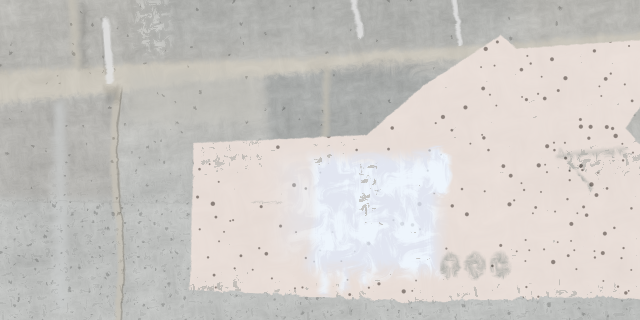
Give the GLSL for this texture, as a WebGL 2 fragment shader.

```glsl
#version 300 es
precision highp float;
uniform vec2 u_resolution;
out vec4 fragColor;

vec2 hash2(vec2 p) {
  vec3 q = fract(p.xyx * vec3(0.1031, 0.103, 0.0973));
  q += dot(q, q.yzx + 33.33);
  return fract((q.xx + q.yz) * q.zy);
}

// Layered, warped sines
float mottle(vec2 p) {
  float sum = 0.0, amp = 0.6;
  for (int i = 0; i < 6; i++) {
    p = mat2(0.8, 0.6, -0.6, 0.8) * p * 1.65 + 1.7;
    p += 0.7 * sin(p.yx * 1.3 + float(i));
    sum += amp * sin(p.x) * sin(p.y);
    amp *= 0.68;
  }
  return sum;
}

// Cellular dots of random radius
float specks(vec2 p, float scale, float density) {
  p *= scale;
  float aa = scale / u_resolution.y, ink = 0.0;
  for (int j = -1; j <= 1; j++)
    for (int i = -1; i <= 1; i++) {
      vec2 id = floor(p) + vec2(i, j), h = hash2(id);
      float r = mix(0.06, 0.2, h.y * h.y);
      float dotMask = 1.0 - smoothstep(r - aa * 0.5, r + aa, length(p - id - h));
      ink = max(ink, step(hash2(id + 71.0).x, density) * dotMask);
    }
  return ink;
}

float box(vec2 p, vec2 lo, vec2 hi, float soft) {
  vec2 d = abs(p - 0.5 * (lo + hi)) - 0.5 * (hi - lo);
  return 1.0 - smoothstep(-soft, soft, length(max(d, 0.0)) + min(max(d.x, d.y), 0.0));
}

float segment(vec2 p, vec2 a, vec2 b) {
  vec2 ab = b - a;
  return length(p - a - ab * clamp(dot(p - a, ab) / dot(ab, ab), 0.0, 1.0));
}

float stroke(vec2 p, vec2 a, vec2 b, float width, float soft) {
  return 1.0 - smoothstep(width - soft, width + soft, segment(p, a, b));
}

// Signed distance to the painted patch
float patchDistance(vec2 p) {
  const int N = 12;
  vec2 v[N] = vec2[N](vec2(0.605, 0.553), vec2(1.146, 0.578), vec2(1.32, 0.73), vec2(1.565, 0.89),
    vec2(1.615, 0.848), vec2(2.05, 0.878), vec2(2.05, 0.74), vec2(1.955, 0.6), vec2(2.05, 0.49),
    vec2(2.05, 0.075), vec2(1.3, 0.058), vec2(0.594, 0.095));
  float d = 9.0, side = 1.0;
  for (int i = 0; i < N; i++) {
    vec2 a = v[i], b = v[(i + 1) % N];
    d = min(d, segment(p, a, b));
    if ((a.y > p.y) != (b.y > p.y) && p.x < a.x + (b.x - a.x) * (p.y - a.y) / (b.y - a.y)) side = -side;
  }
  return d * side;
}

void main() {
  vec2 p = gl_FragCoord.xy / u_resolution * vec2(2, 1);
  float broad = mottle(p * 5.0), medium = mottle(p * 19.0 + 4.0), fine = mottle(p * 62.0 + 9.0);
  vec2 q = p + 0.006 * vec2(medium, fine), s = p + 0.02 * vec2(broad, medium);

  // Concrete tones
  vec3 wall = mix(vec3(0.745, 0.752, 0.745), vec3(0.725, 0.722, 0.705), smoothstep(0.3, 0.8, p.y));
  wall = mix(wall, vec3(0.69, 0.695, 0.685), 0.8 * box(q, vec2(0.46, 0.85), vec2(1.62, 1.1), 0.07));
  wall = mix(wall, vec3(0.7, 0.695, 0.68), 0.85 * box(q, vec2(-0.1, 0.38), vec2(0.37, 0.675), 0.025));
  wall = mix(wall, vec3(0.655, 0.665, 0.66), 0.9 * box(s, vec2(0.84, 0.5), vec2(1.55, 0.775), 0.02));
  wall += 0.025 * (broad + medium) + 0.02 * fine;

  // Pale ledge, streaks and crack
  float ledge = abs(q.y - 0.725 - 0.078 * p.x + 0.008 * broad);
  float ledgeWidth = mix(0.045, 0.016, smoothstep(0.0, 1.3, p.x));
  ledge = 1.0 - smoothstep(ledgeWidth - 0.012, ledgeWidth + 0.014, ledge);
  wall = mix(wall, vec3(0.81, 0.79, 0.745) + 0.02 * medium, 0.85 * ledge);
  wall = mix(wall, vec3(0.77, 0.765, 0.74), 0.6 * box(s, vec2(0.4, 0.62), vec2(0.82, 0.77), 0.03));
  wall = mix(wall, vec3(0.8, 0.81, 0.81), 0.65 * stroke(q, vec2(0.185, 0.66), vec2(0.19, 0.05), 0.02, 0.02));
  float beige = max(stroke(q, vec2(1.02, 0.78), vec2(1.015, 0.56), 0.01, 0.012),
    stroke(q, vec2(0.225, 1), vec2(0.24, 0.8), 0.012, 0.016));
  wall = mix(wall, vec3(0.78, 0.76, 0.71), 0.65 * beige);
  wall -= 0.07 * stroke(q, vec2(0.26, 0.98), vec2(0.26, 0.79), 0.01, 0.015);
  float crack = p.x - 0.368 - 0.012 * sin(p.y * 9.0) - 0.004 * medium;
  float below = 1.0 - smoothstep(0.7, 0.74, p.y);
  wall = mix(wall, vec3(0.785, 0.765, 0.72), 0.75 * below * (1.0 - smoothstep(0.004, 0.018, abs(crack))));
  wall -= 0.13 * below * (1.0 - smoothstep(0.0, 0.005, abs(crack - 0.009)));
  wall -= 0.05 * stroke(q, vec2(0, 0.372), vec2(0.6, 0.365), 0.001, 0.004);
  wall -= 0.09 * box(q, vec2(0.33, 0.68), vec2(0.375, 0.73), 0.012);

  // Pits, denser toward the ground
  float low = 1.0 - smoothstep(0.2, 0.7, p.y);
  wall -= 0.13 * specks(q, 42.0, 0.06 + 0.22 * low) + 0.055 * low * smoothstep(0.4, 0.7, fine);
  wall += 0.07 * box(s, vec2(0.42, 0.84), vec2(0.52, 1), 0.03) * smoothstep(0.0, 0.4, fine);

  // White runs
  float run = max(stroke(q, vec2(0.333, 0.93), vec2(0.345, 0.75), 0.012, 0.006),
    max(stroke(q, vec2(1.105, 1), vec2(1.125, 0.89), 0.008, 0.006),
        stroke(q, vec2(1.42, 1), vec2(1.436, 0.86), 0.007, 0.005)));
  wall -= 0.12 * stroke(q, vec2(0.322, 0.94), vec2(0.33, 0.77), 0.003, 0.006);
  wall = mix(wall, vec3(0.89), 0.85 * run);

  // Worn places in the paint
  float worn = 0.65 * box(p, vec2(0.6, 0.46), vec2(0.82, 0.57), 0.06);
  worn = max(worn, 0.75 * box(p, vec2(0.56, 0.04), vec2(0.78, 0.15), 0.05));
  worn = max(worn, 0.55 * box(p, vec2(0.75, 0.03), vec2(2.1, 0.105), 0.05));
  worn = max(worn, 0.6 * box(p, vec2(0.98, 0.46), vec2(1.07, 0.54), 0.04));
  worn = max(worn, 0.6 * box(p, vec2(1.11, 0.31), vec2(1.19, 0.5), 0.04));
  worn = max(worn, 0.7 * box(p, vec2(1.76, 0.45), vec2(2, 0.54), 0.04));
  float chips = smoothstep(0.0, 0.16, fine * 0.7 + 0.35 * medium + worn * 1.1 - 0.9);

  // Pink paint under bluish white spray
  vec3 paint = vec3(0.91, 0.868, 0.845) + 0.007 * (medium + broad);
  float spray = box(s, vec2(0.97, 0.15), vec2(1.375, 0.51), 0.035);
  spray = max(spray, stroke(s, vec2(1.36, 0.5), vec2(1.37, 0.42), 0.036, 0.012));
  spray = max(spray, 0.6 * box(s, vec2(0.9, 0.24), vec2(1.2, 0.47), 0.09));
  for (float i = 0.0; i < 3.0; i++) {
    float x = 1.02 + 0.065 * i;
    spray = max(spray, 0.85 * stroke(s, vec2(x, 0.3), vec2(x, 0.08 + 0.025 * i), 0.014, 0.015));
  }
  float wash = smoothstep(-0.4, 0.5, medium + 0.5 * mottle(p * vec2(30, 7)));
  paint = mix(paint, mix(vec3(0.885, 0.905, 0.95), vec3(0.935, 0.965, 0.995), wash), 0.95 * spray);
  paint = mix(paint, vec3(0.72, 0.71, 0.69) + 0.03 * medium, 0.8 * chips);

  // Smudged rings, scuffs and dots
  float scuff = max(stroke(q, vec2(1.75, 0.53), vec2(1.85, 0.41), 0.004, 0.006),
    stroke(q, vec2(1.75, 0.51), vec2(1.95, 0.53), 0.009, 0.012));
  scuff = max(scuff, stroke(q, vec2(0.79, 0.367), vec2(0.88, 0.366), 0.002, 0.004));
  for (float i = 0.0; i < 3.0; i++) {
    float r = length((q - vec2(1.407 + 0.078 * i, 0.172)) * vec2(1, 0.8));
    scuff = max(scuff, 1.0 - smoothstep(0.006, 0.02, abs(r - 0.019)));
  }
  paint = mix(paint, vec3(0.7, 0.7, 0.68), scuff * clamp(0.6 + 0.4 * fine, 0.0, 1.0));
  paint -= 0.36 * specks(p, 33.0, 0.13 + 0.14 * smoothstep(1.4, 1.8, p.x)) * (1.0 - 0.75 * spray);

  // Paint over wall, ragged at the lower rim
  float edge = patchDistance(p) + 0.002 * fine + 0.009 * medium * (1.0 - smoothstep(0.1, 0.2, p.y));
  float aa = 1.0 / u_resolution.y;
  fragColor = vec4(mix(wall, paint, 1.0 - smoothstep(-aa, aa, edge)), 1);
}
```
